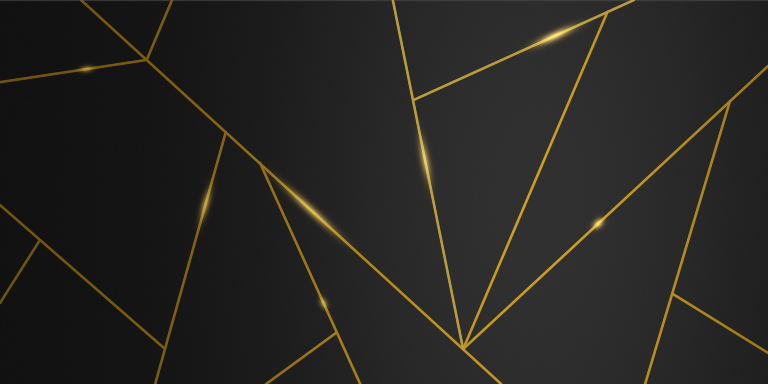
Reproduce this background procedurally as a WebGL 1 fragment shader.

```glsl
precision highp float;
// Thin gold lines crossing a charcoal backdrop like cracked panels.
// Each line is a segment distance; soft elliptical flares lie along some of
// them, and one broad light right of centre shades both backdrop and gold.

uniform vec2 u_resolution;

const vec2 CANVAS = vec2(2.0, 1.0);
const vec2 LIGHT_POS = vec2(1.4, 0.48);
const vec2 LIGHT_SIZE = vec2(0.72, 1.45);
const vec3 CHARCOAL_DARK = vec3(0.065);
const vec3 CHARCOAL_LIT = vec3(0.188);
const vec3 GOLD_DARK = vec3(0.43, 0.32, 0.05);
const vec3 GOLD_LIT = vec3(0.80, 0.62, 0.13);
const vec3 GOLD_PALE = vec3(0.73, 0.61, 0.24);
const vec3 FLARE_GOLD = vec3(0.68, 0.51, 0.16);
const vec3 FLARE_CORE = vec3(0.24, 0.25, 0.17);
const vec3 RIM = vec3(0.30);
const float HALF_WIDTH = 0.0034;
const float RIM_HEIGHT = 0.0025;
const float GRAIN = 0.004;

// Junctions shared by several lines.
const vec2 APEX = vec2(1.206, 0.091);
const vec2 TOP_LEFT = vec2(0.211, 1.0);
const vec2 BOTTOM = vec2(1.305, 0.0);
const vec2 FORK = vec2(0.382, 0.844);

float segmentDistance(vec2 p, vec2 a, vec2 b) {
  vec2 ab = b - a;
  float t = clamp(dot(p - a, ab) / dot(ab, ab), 0.0, 1.0);
  return length(p - a - ab * t);
}

// Gaussian ellipse at fraction t of a line; size is (along, across).
float flare(vec2 p, vec2 a, vec2 b, float t, vec2 size) {
  vec2 dir = normalize(b - a);
  vec2 d = p - mix(a, b, t);
  vec2 q = vec2(dot(d, dir), dot(d, vec2(-dir.y, dir.x))) / size;
  return exp(-dot(q, q));
}

float hash(vec2 p) {
  return fract(sin(dot(p, vec2(12.99, 78.23))) * 43758.5);
}

// Distance to the web left of the apex, with the long diagonal.
float leftLines(vec2 p) {
  float d = segmentDistance(p, TOP_LEFT, BOTTOM);
  d = min(d, segmentDistance(p, vec2(0.448, 1.0), FORK));
  d = min(d, segmentDistance(p, vec2(0.0, 0.786), FORK));
  d = min(d, segmentDistance(p, vec2(0.588, 0.656), vec2(0.404, 0.0)));
  d = min(d, segmentDistance(p, vec2(0.677, 0.576), vec2(0.938, 0.0)));
  d = min(d, segmentDistance(p, vec2(0.875, 0.133), vec2(0.693, 0.0)));
  d = min(d, segmentDistance(p, vec2(0.0, 0.466), vec2(0.430, 0.091)));
  return min(d, segmentDistance(p, vec2(0.104, 0.375), vec2(0.0, 0.211)));
}

// Distance to the fan rising from the apex and its right-hand branches.
float rightLines(vec2 p) {
  float d = segmentDistance(p, vec2(1.582, 0.969), APEX);
  d = min(d, segmentDistance(p, APEX, vec2(2.0, 0.828)));
  d = min(d, segmentDistance(p, vec2(1.901, 0.737), vec2(1.680, 0.0)));
  return min(d, segmentDistance(p, vec2(1.753, 0.234), vec2(2.0, 0.081)));
}

float paleLines(vec2 p) {
  float d = segmentDistance(p, vec2(1.023, 1.0), APEX);
  return min(d, segmentDistance(p, vec2(1.078, 0.740), vec2(1.651, 1.0)));
}

float flares(vec2 p) {
  float g = 0.75 * flare(p, TOP_LEFT, BOTTOM, 0.548, vec2(0.095, 0.012));
  g += 0.60 * flare(p, vec2(0.0, 0.786), FORK, 0.59, vec2(0.018, 0.009));
  g += 0.65 * flare(p, vec2(0.588, 0.656), vec2(0.404, 0.0), 0.286, vec2(0.046, 0.011));
  g += 0.65 * flare(p, vec2(0.677, 0.576), vec2(0.938, 0.0), 0.634, vec2(0.016, 0.010));
  g += 0.75 * flare(p, vec2(1.023, 1.0), APEX, 0.458, vec2(0.060, 0.012));
  g += flare(p, vec2(1.078, 0.740), vec2(1.651, 1.0), 0.64, vec2(0.056, 0.012));
  return g + flare(p, APEX, vec2(2.0, 0.828), 0.443, vec2(0.017, 0.011));
}

float stroke(float d, float pixel) {
  return 1.0 - smoothstep(HALF_WIDTH - 0.6 * pixel, HALF_WIDTH + 0.6 * pixel, d);
}

void main() {
  vec2 p = gl_FragCoord.xy / u_resolution * CANVAS;
  float pixel = 1.0 / u_resolution.y;

  // Backdrop: broad light fading toward the left and the corners.
  vec2 fromLight = (p - LIGHT_POS) / LIGHT_SIZE;
  float light = exp(-dot(fromLight, fromLight));
  vec3 color = mix(CHARCOAL_DARK, CHARCOAL_LIT, light);
  color += GRAIN * (hash(floor(p * 256.0)) - 0.5);

  // Gold lines, brighter where the light falls.
  vec3 gold = mix(GOLD_DARK, GOLD_LIT, light);
  color = mix(color, gold, stroke(min(leftLines(p), rightLines(p)), pixel));
  color = mix(color, GOLD_PALE, stroke(paleLines(p), pixel));

  // Flares screened over the lines, with a pale core.
  float glow = flares(p);
  vec3 shine = FLARE_GOLD * glow + FLARE_CORE * glow * glow;
  color = 1.0 - (1.0 - color) * (1.0 - min(shine, 1.0));

  // Faint rim along the top edge.
  float rim = smoothstep(1.0 - RIM_HEIGHT - pixel, 1.0, p.y);
  color = mix(color, max(color, RIM), rim * 0.7);

  gl_FragColor = vec4(color, 1.0);
}
```
